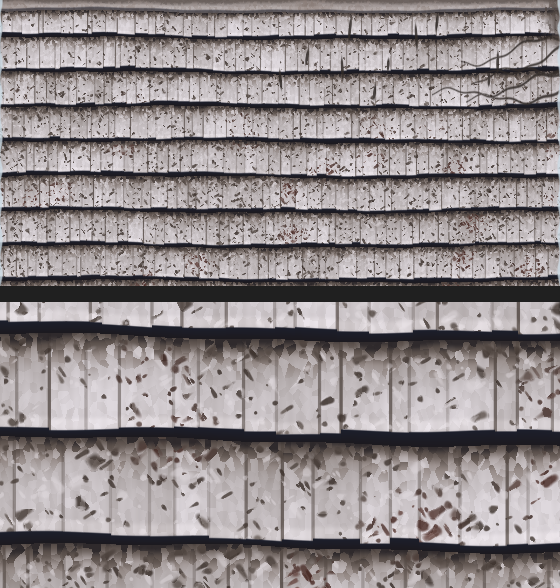
Top: the whole. Bottom: its middle third, enlarged.
A Shadertoy shader for this texture:

```glsl
// Weathered wooden shingle roof: sagging courses, dark gaps, moss specks and bare twigs.
#define ROWS 8.23        // courses per canvas height
#define COLS 23.5        // shingles per canvas height, along a course
#define SAG 0.005        // waviness of the courses
#define SEAM 0.045       // half width of a seam, in shingles
#define SPECKS 0.15      // amount of moss and dirt specks
#define TWIGS 5
#define LEAVES 10
#define PALE vec3(0.82, 0.795, 0.81)
#define MID vec3(0.68, 0.65, 0.65)
#define DUSTY vec3(0.54, 0.49, 0.47)
#define BROWN vec3(0.32, 0.28, 0.26)
#define SHADOW vec3(0.11, 0.10, 0.12)

float hash(vec2 p) {
    vec3 q = fract(p.xyx * 0.1031);
    q += dot(q, q.yzx + 33.33);
    return fract((q.x + q.y) * q.z);
}

// Cellular noise: distance to the nearest point, and that point's random value
vec2 cells(vec2 p) {
    vec2 base = floor(p), best = vec2(9.0, 0.0);
    for (int y = -1; y <= 1; y++)
    for (int x = -1; x <= 1; x++) {
        vec2 id = base + vec2(x, y);
        vec2 point = id + vec2(hash(id + 17.0), hash(id + 71.0));
        float d = length(p - point);
        if (d < best.x) best = vec2(d, hash(id + 131.0));
    }
    return best;
}

// Slow layered sines, about -1 to 1
float patches(vec2 p) {
    return 0.4 * sin(7.0 * p.x + 3.0 * sin(5.0 * p.y))
         + 0.35 * sin(17.0 * p.y + 4.0 * sin(6.0 * p.x))
         + 0.25 * sin(31.0 * p.x - 23.0 * p.y);
}

// Thin twigs growing in from the right, and hanging dry leaves
float debris(vec2 p, float aspect, float px) {
    float mask = 0.0, t = (aspect - p.x) / 0.45;
    for (int i = 0; i < TWIGS; i++) {
        float k = float(i), r = hash(vec2(k, 5.0));
        float reach = 0.35 + 0.65 * hash(vec2(k, 9.0));
        float y = 0.86 - 0.045 * k - (0.06 + 0.15 * r) * t
                + 0.022 * sin(8.0 * t + 2.3 * k) + 0.006 * sin(27.0 * t + k);
        float w = 0.0045 * (1.0 - 0.7 * t / reach);
        mask = max(mask, smoothstep(w + px, w - px, abs(p.y - y) * 0.8) * step(t, reach));
    }
    for (int i = 0; i < LEAVES; i++) {
        float k = float(i);
        vec2 d = p - vec2(aspect * (0.42 + 0.5 * hash(vec2(k, 31.0))),
                          0.66 + 0.3 * hash(vec2(k, 47.0)));
        d.x += d.y * 0.3 * (hash(vec2(k, 53.0)) - 0.5);
        float size = 0.02 + 0.025 * hash(vec2(k, 61.0));
        mask = max(mask, smoothstep(1.3, 0.6, length(d / vec2(0.005, size))));
    }
    return mask;
}

void mainImage(out vec4 fragColor, in vec2 fragCoord) {
    float px = 1.0 / iResolution.y, aspect = iResolution.x * px;
    vec2 p = fragCoord * px;

    // Courses, with a shorter one at the top
    float sag = sin(3.2 * p.x - 2.6 + 0.8 * sin(9.0 * p.y))
              + 0.5 * sin(9.0 * p.x + 8.0 * p.y) + 0.25 * sin(31.0 * p.x + 20.0 * p.y);
    float v = (p.y + SAG * sag) * ROWS - 0.14 + 0.25 * smoothstep(0.88, 0.96, p.y);
    float row = floor(v), f = v - row;
    float ridge = step(7.5, row);

    // Shingles of uneven width, split at the jittered boundary
    float u = p.x * COLS + 20.0 + 7.3 * row;
    float j = floor(u + 0.5);
    float side = u - j - 0.75 * (hash(vec2(j, row + 40.0)) - 0.5);
    vec2 id = vec2(side > 0.0 ? j : j - 1.0, row + 90.0);
    float tint = hash(id), wear = patches(p);

    // Wood tone: pale at the butt, dusty higher up
    float rough = cells(p * vec2(125.0, 85.0)).y - 0.5;
    float streak = sin(p.x * 310.0 + 5.0 * tint) * sin(p.x * 173.0 + 3.0 * row);
    float tone = 0.17 + 0.6 * (tint - 0.4) + 0.6 * smoothstep(0.35, 0.8, f)
               + 0.5 * rough + 0.12 * streak + 0.35 * wear + 0.25 * (0.5 - p.y);
    vec3 col = mix(PALE, MID, clamp(tone, -0.35, 1.5));
    col = mix(col, DUSTY, 0.8 * smoothstep(0.66, 0.92, f + 0.25 * rough));

    // Seams of varying depth
    float aa = px * COLS;
    float depth = 0.2 + 0.65 * hash(vec2(j, row + 140.0));
    float seam = smoothstep(SEAM + 0.6 * aa, SEAM - 0.6 * aa, abs(side));
    col = mix(col, BROWN, seam * depth);

    // Ragged specks and pale lichen, gathered into clumps low on the roof
    vec2 bent = p + 0.004 * vec2(sin(190.0 * p.y + 90.0 * p.x), sin(170.0 * p.x - 60.0 * p.y));
    vec2 clump = cells(p * vec2(6.0, 8.0) + 3.0);
    float dense = smoothstep(0.5, 0.1, clump.x) * step(0.62, clump.y)
                * smoothstep(0.85, 0.35, p.y);
    float density = SPECKS * (0.7 + 0.6 * wear + 0.9 * (1.0 - p.y)) + 0.35 * dense;
    for (int i = 0; i < 2; i++) {
        vec2 c = cells(bent * (52.0 + 43.0 * float(i)) + 13.0 * float(i));
        float size = 0.25 + 0.3 * fract(c.y * 57.0);
        float spot = smoothstep(size, 0.4 * size, c.x + 0.15 * rough);
        vec3 dirt = BROWN + vec3(0.05, -0.03, -0.03) * dense + 0.2 * rough;
        col = mix(col, dirt, 0.85 * spot * step(c.y, density));
        col = mix(col, PALE + 0.06, 0.5 * spot * step(0.88, c.y));
    }

    // Dark mossy band below the course above
    float under = f + 0.14 * rough + 0.03 * wear;
    col = mix(col, BROWN, 0.85 * smoothstep(0.8, 0.95, under));
    col = mix(col, SHADOW, 0.7 * smoothstep(0.93, 1.02, under));

    // Plain weathered ridge board with a dirty top
    vec3 board = mix(DUSTY, MID, 0.55 + 0.5 * rough + 0.3 * wear);
    board = mix(board, BROWN, 0.7 * smoothstep(0.982, 1.0, p.y + 0.008 * (wear + rough)));
    col = mix(col, board, ridge);

    // Lit butt edge above the stepped shadow gap
    float edge = 0.065 + 0.06 * hash(id + 7.0) + 0.02 * sin(5.0 * p.x + 2.0 * row);
    edge = mix(edge, 0.07, ridge);
    float soft = px * ROWS;
    col += 0.05 * smoothstep(0.08, 0.02, abs(f - edge - 0.06));
    float gap = smoothstep(edge + 1.3 * soft, edge - 0.7 * soft, f);
    vec3 gapColor = SHADOW + vec3(0.0, 0.02, 0.05) * f / edge;
    col = mix(col, gapColor, gap * (1.0 - 0.45 * ridge));

    // Twigs, tangled corner and bright ragged sides
    col = mix(col, BROWN * 0.6, 0.85 * debris(p, aspect, px));
    float corner = length((p - vec2(aspect, 0.93)) / vec2(0.06, 0.1));
    col = mix(col, BROWN, 0.7 * smoothstep(1.1, 0.5, corner + 0.5 * rough));
    float rim = min(p.x, aspect - p.x) - 0.005 - 0.004 * sin(v * 6.28 + wear);
    col = mix(col, vec3(0.80, 0.86, 0.90), 0.8 * smoothstep(px, -px, rim));

    fragColor = vec4(clamp(col, 0.0, 1.0), 1.0);
}
```
